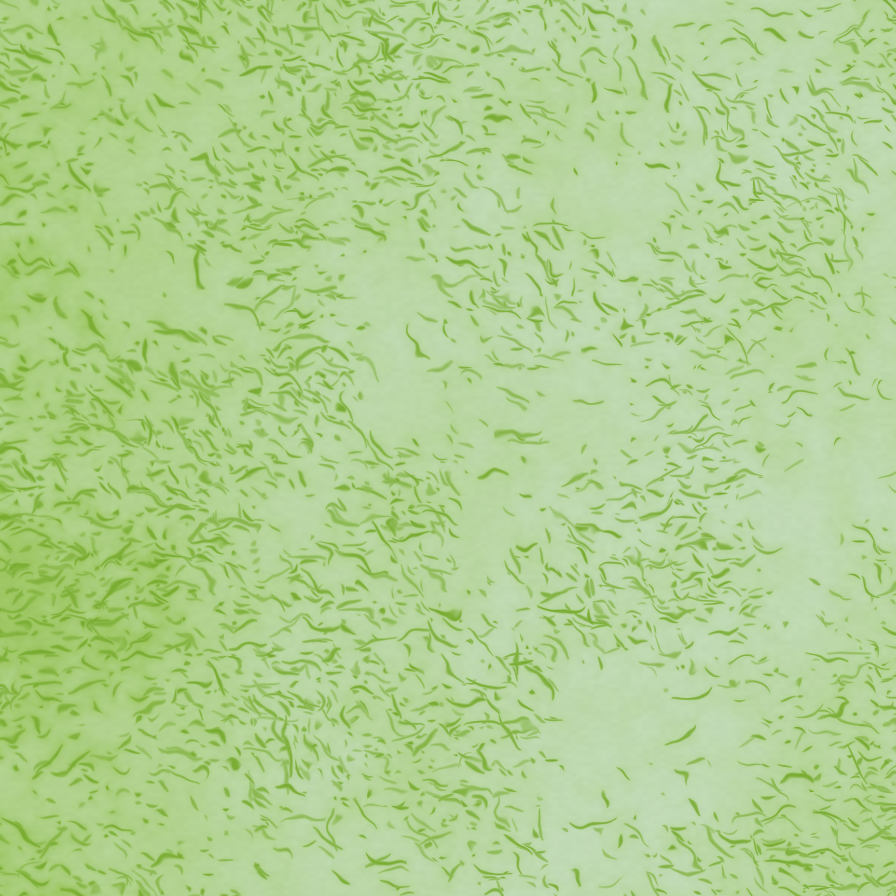
A Shadertoy shader for this texture:

```glsl
// Pale green plaster wall covered with short, curved, darker green scratches.

const vec3 LEAF = vec3(0.62, 0.78, 0.39);   // saturated ground at the left
const vec3 SAGE = vec3(0.695, 0.825, 0.56); // common ground
const vec3 MIST = vec3(0.755, 0.855, 0.71); // palest ground
const vec3 INK  = vec3(0.46, 0.665, 0.17);  // scratch core

const float LONG_CELLS  = 27.0;   // grid of long scratches
const float SHORT_CELLS = 50.0;   // grid of flecks
const float HALF_WIDTH  = 0.0019; // scratch half width
const float SOFTNESS    = 0.0013; // scratch edge blur
const float HALO_SIZE   = 0.0050; // green bleed around a scratch
const float MAIN_ANGLE  = -0.32;  // prevailing direction, falling to the right
const float ANGLE_SPREAD = 1.15;
const float WIGGLE      = 0.0055; // bending of the scratches

float hash(vec2 p) {
    vec3 q = fract(vec3(p.xyx) * 0.1031);
    q += dot(q, q.yzx + 33.33);
    return fract((q.x + q.y) * q.z);
}

float noise(vec2 p) {
    vec2 i = floor(p), f = fract(p);
    f = f * f * (3.0 - 2.0 * f);
    return mix(mix(hash(i), hash(i + vec2(1, 0)), f.x),
               mix(hash(i + vec2(0, 1)), hash(i + vec2(1, 1)), f.x), f.y);
}

float fbm(vec2 p) {
    float sum = 0.0, amp = 0.5;
    for (int i = 0; i < 4; i++) {
        sum += amp * noise(p);
        p = mat2(1.6, 1.2, -1.2, 1.6) * p + 7.3;
        amp *= 0.5;
    }
    return sum / 0.9375;
}

// One curved scratch per cell; returns core coverage and halo strength.
vec2 scratches(vec2 p, float cells, vec2 lengths, float share, float seed, float blur) {
    vec2 home = floor(p * cells);
    vec2 result = vec2(0.0);
    for (int y = -1; y <= 1; y++)
    for (int x = -1; x <= 1; x++) {
        vec2 id = home + vec2(x, y);
        vec2 key = id + seed * 37.0 + 101.0;
        vec2 center = (id + vec2(hash(key), hash(key + 211.7))) / cells;

        // Clusters and bare patches
        float density = share + 1.3 * (noise(center * 9.0 + 20.0) - 0.5);
        if (hash(key + 431.3) > density) continue;

        // Direction drifts slowly over the wall
        float angle = MAIN_ANGLE + 1.5 * (noise(center * 6.0 + 50.0) - 0.5)
            + ANGLE_SPREAD * (hash(key + 17.1) + hash(key + 91.9) - 1.0);
        float c = cos(angle), s = sin(angle);
        vec2 q = mat2(c, -s, s, c) * (p - center);

        float halfLength = mix(lengths.x, lengths.y, pow(hash(key + 307.5), 1.5)) / cells;
        float along = q.x / halfLength;
        float bend = 0.55 * (hash(key + 63.3) - 0.5) * halfLength;
        q.y -= bend * (1.0 - along * along);
        q.x -= clamp(q.x, -halfLength, halfLength);

        float taper = 1.0 - 0.55 * min(along * along, 1.0);
        float width = HALF_WIDTH * taper * mix(0.65, 1.25, hash(key + 149.2))
            * mix(1.15, 0.85, center.x);
        float d = length(q) - width;
        float strength = mix(0.45, 1.0, hash(key + 523.8));
        float core = strength * (1.0 - smoothstep(-blur, blur, d));
        float halo = strength * exp(-max(d, 0.0) / HALO_SIZE);
        result = max(result, vec2(core, halo));
    }
    return result;
}

void mainImage(out vec4 fragColor, in vec2 fragCoord) {
    vec2 uv = fragCoord / iResolution.xy;
    vec2 p = fragCoord / iResolution.y;

    // Scratches follow a gently warped plane
    vec2 warp = vec2(noise(p * 65.0), noise(p * 65.0 + 80.0)) - 0.5;
    vec2 w = p + WIGGLE * 2.0 * warp;
    float blur = max(SOFTNESS * mix(1.3, 0.9, uv.x), 0.7 / iResolution.y);

    vec2 marks = vec2(0.0);
    for (int i = 0; i < 2; i++) {
        float seed = float(i);
        marks = max(marks, scratches(w, LONG_CELLS, vec2(0.20, 0.65), 0.62, seed + 1.0, blur));
        marks = max(marks, scratches(w, SHORT_CELLS, vec2(0.08, 0.45), 0.52, seed + 5.0, blur));
    }

    // Ground: greener at the left, palest right of the middle, blotchy
    float tone = 0.25 + 0.65 * smoothstep(-0.1, 0.6, uv.x);
    tone -= 0.22 * smoothstep(0.7, 1.0, uv.x) * (1.0 - uv.y);
    tone += 0.55 * (fbm(p * 6.0 + 3.0) - 0.5);
    tone += 0.35 * (fbm(p * 32.0 + 11.0) - 0.5);
    tone -= 0.28 * marks.y;
    tone = clamp(tone, 0.0, 1.0);
    vec3 color = mix(LEAF, SAGE, smoothstep(0.0, 0.5, tone));
    color = mix(color, MIST, clamp(tone * 2.0 - 1.0, 0.0, 1.0));

    // Scratch colour and faint plaster grain
    color = mix(color, INK, 0.92 * marks.x);
    color += 0.018 * (noise(p * vec2(150.0, 230.0)) - 0.5);
    fragColor = vec4(color, 1.0);
}
```
